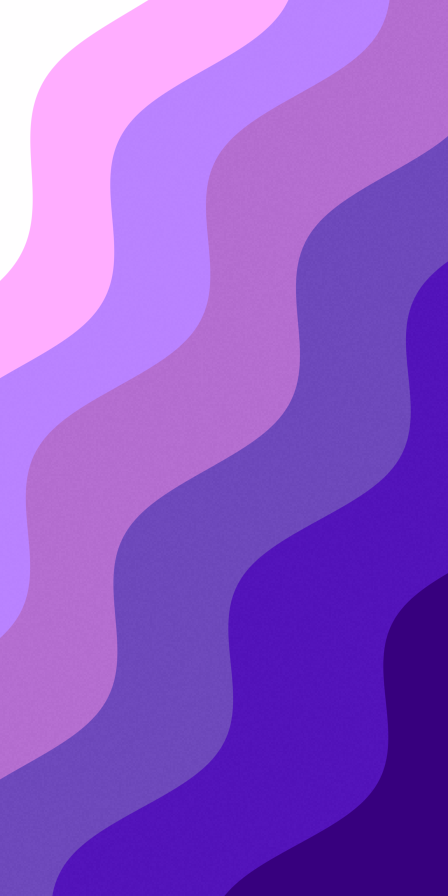
This background is drawn by a Shadertoy shader. Its source:

```glsl
// Diagonal wavy bands stepping from white through pink and lavender to deep indigo.

const int WAVES = 6;
const float TAU = 6.2831853;
const vec2 CANVAS = vec2(1.0, 2.0);         // canvas size in widths
const vec2 ALONG = vec2(-0.525, 0.851);     // travel of the waves, y pointing down
const vec2 ACROSS = vec2(0.851, 0.525);     // direction in which the bands stack
const float AMPLITUDE = 0.080;
const float SKEW = 0.15;                    // makes rises steeper than falls
const float GRAIN = 0.018;
const float GRAIN_CELLS = 256.0;

const vec3 WHITE = vec3(1.0, 0.995, 1.0);

// Per wave: offset across, crest position along, wavelength
const vec3 WAVE[WAVES] = vec3[WAVES](
    vec3(0.258, 0.490, 0.823),
    vec3(0.469, 0.477, 0.776),
    vec3(0.677, 0.404, 0.766),
    vec3(0.943, 0.456, 0.776),
    vec3(1.216, 0.424, 0.755),
    vec3(1.555, 1.068, 0.750));

// Per wave: colour of the band below it, and how grainy that band is
const vec4 BAND[WAVES] = vec4[WAVES](
    vec4(1.00, 0.68, 1.00, 0.0),
    vec4(0.725, 0.51, 1.00, 0.5),
    vec4(0.705, 0.43, 0.815, 1.0),
    vec4(0.43, 0.285, 0.735, 1.0),
    vec4(0.325, 0.075, 0.73, 0.8),
    vec4(0.215, 0.00, 0.495, 0.1));

float hash(vec2 cell) {
    vec3 q = fract(cell.xyx * 0.1031);
    q += dot(q, q.yzx + 33.33);
    return fract((q.x + q.y) * q.z);
}

// Signed distance to a skewed cosine, positive below it
float waveDistance(vec2 p, vec3 wave) {
    float phase = TAU * (dot(p, ALONG) - wave.y) / wave.z;
    float bent = phase + SKEW * cos(phase);
    float slope = -AMPLITUDE * sin(bent) * (1.0 - SKEW * sin(phase)) * TAU / wave.z;
    float height = dot(p, ACROSS) - wave.x - AMPLITUDE * cos(bent);
    return height * inversesqrt(1.0 + slope * slope);
}

void mainImage(out vec4 fragColor, in vec2 fragCoord) {
    vec2 p = fragCoord / iResolution.xy * CANVAS;
    p.y = CANVAS.y - p.y;
    float soft = 0.7 / iResolution.x;

    // Lay each band over the previous ones
    vec4 layer = vec4(WHITE, 0.0);
    for (int i = 0; i < WAVES; i++) {
        float cover = smoothstep(-soft, soft, waveDistance(p, WAVE[i]));
        layer = mix(layer, BAND[i], cover);
    }

    // Fine paper grain
    float grain = hash(floor(p * GRAIN_CELLS)) - 0.5;
    fragColor = vec4(clamp(layer.rgb + grain * GRAIN * layer.a, 0.0, 1.0), 1.0);
}
```
